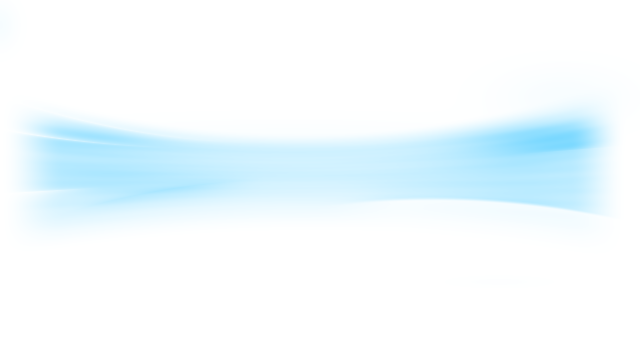
A Shadertoy shader for this background:

```glsl
// Soft sky-blue ribbon of light, pinched in the middle, with white wisps on a white ground

// Elliptical soft spot
float glow(vec2 p, vec2 centre, vec2 radius) {
    vec2 q = (p - centre) / radius;
    return exp(-dot(q, q));
}

// Streak along a curve: signed distance d, separate falloff above and below
float wisp(float d, float above, float below) {
    return exp(-abs(d) / (d > 0.0 ? above : below));
}

// Soft window between two ends
float span(float x, float a, float b, float fade) {
    return smoothstep(a, a + fade, x) * (1.0 - smoothstep(b - fade, b, x));
}

// Fine fibres from layered sines; v runs across the ribbon
float fibres(float x, float v) {
    float sum = 0.0;
    float weight = 0.5;
    float freq = 13.0;
    for (int i = 0; i < 5; i++) {
        float k = float(i);
        float bend = 1.6 * sin(x * (5.0 + k * 1.7) + k * 2.3);
        sum += weight * sin(v * freq + bend + k * 1.9) * (0.6 + 0.4 * sin(x * 9.0 + k * 4.0));
        freq *= 1.75;
        weight *= 0.72;
    }
    return sum;
}

void mainImage(out vec4 fragColor, in vec2 fragCoord) {
    vec2 p = fragCoord / iResolution.xy;
    float x = p.x;
    float y = p.y;

    // Ribbon outline, flaring towards both ends
    float flare = (x - 0.47) * (x - 0.47);
    float top = 0.605 + 0.42 * flare;
    float bottom = 0.39 - 0.35 * flare;
    float soft = 0.025 + 0.22 * flare;
    float body = (1.0 - smoothstep(top - soft, top + soft, y))
               * smoothstep(bottom - 0.04, bottom + 0.13, y);

    // Blue density: even base plus deeper pools at the ends
    float ink = 0.31;
    ink += 0.36 * glow(p, vec2(0.13, 0.625), vec2(0.12, 0.045));
    ink += 0.20 * glow(p, vec2(0.17, 0.52), vec2(0.16, 0.09));
    ink += 0.56 * glow(p, vec2(0.85, 0.63), vec2(0.14, 0.055));
    ink += 0.22 * glow(p, vec2(0.86, 0.52), vec2(0.17, 0.09));

    // Dark folds sweeping out of the lower left and along the lower right
    float foldLeft = y - 0.502 + 0.75 * (x - 0.456) * (x - 0.456);
    ink += 0.20 * wisp(foldLeft, 0.012, 0.035) * span(x, 0.07, 0.42, 0.14);
    float crest = y - 0.447 + 0.65 * (x - 0.677) * (x - 0.677);
    ink += 0.13 * wisp(crest - 0.006, 0.025, 0.004) * span(x, 0.52, 0.94, 0.12);

    // Fibres grow stronger away from the middle
    float v = (y - bottom) / (top - bottom);
    ink *= 1.0 + (0.10 + 0.5 * min(flare, 0.15)) * fibres(x, v);

    // Pale area under the right crest
    float under = 1.0 - smoothstep(-0.006, 0.004, crest);
    ink *= 1.0 - under * span(x, 0.48, 1.1, 0.16) * (0.5 + 0.35 * wisp(crest, 0.01, 0.03));

    // Lighter sheet below the right streak
    float streakRight = y - 0.574 - 0.14 * (x - 0.833);
    ink *= 1.0 - 0.25 * wisp(streakRight, 0.003, 0.07) * smoothstep(0.78, 0.93, x);

    // White wisps
    float arcLeft = y - 0.588 - 0.5 * (x - 0.326) * (x - 0.326);
    ink *= 1.0 - 0.75 * wisp(arcLeft, 0.008, 0.004) * (1.0 - smoothstep(0.03, 0.3, x));
    float arcUpper = y - 0.602 - 0.7 * (x - 0.43) * (x - 0.43);
    ink *= 1.0 - 0.6 * wisp(arcUpper, 0.009, 0.005) * (1.0 - smoothstep(0.15, 0.43, x));
    float edgeLeft = y - 0.461 - 0.11 * x;
    ink *= 1.0 - 0.75 * wisp(edgeLeft, 0.003, 0.02) * (1.0 - smoothstep(0.04, 0.17, x));

    // Fade at the sides, then faint haze around the ribbon
    ink *= body * smoothstep(0.0, 0.10, x) * (1.0 - smoothstep(0.89, 0.98, x));
    ink += 0.05 * glow(p, vec2(0.88, 0.73), vec2(0.10, 0.08));
    ink += 0.04 * glow(p, vec2(0.45, 0.60), vec2(0.35, 0.06)) * (1.0 - body);
    ink += 0.06 * glow(p, vec2(0.0, 0.93), vec2(0.025, 0.06));
    ink += 0.015 * glow(p, vec2(0.78, 0.217), vec2(0.07, 0.015));

    vec3 skyBlue = vec3(0.42, 0.83, 1.0);
    fragColor = vec4(mix(vec3(1.0), skyBlue, clamp(ink, 0.0, 1.0)), 1.0);
}
```
